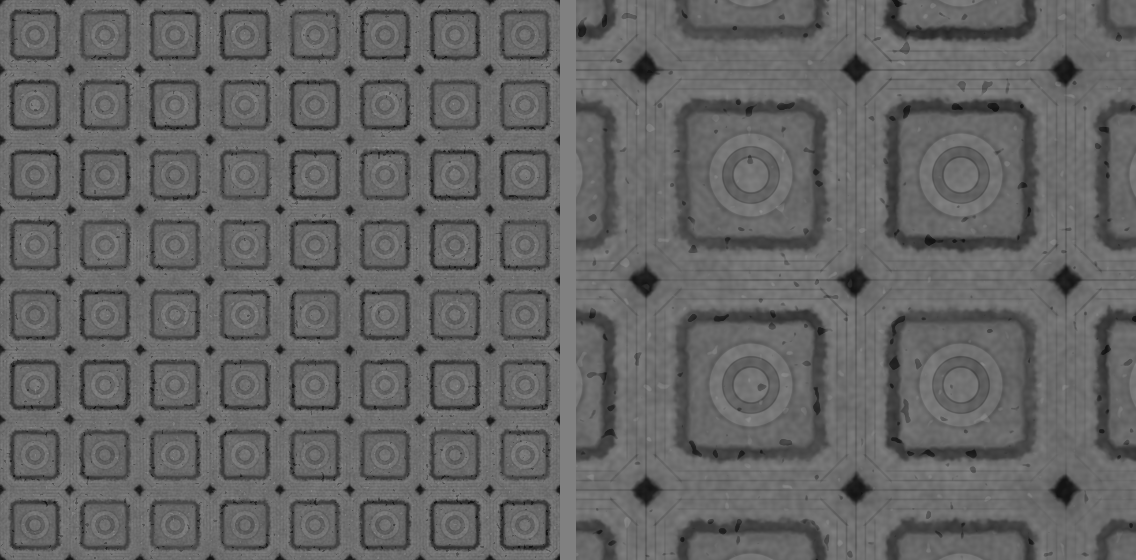
Left, the full canvas; right, a detail of the centre.
Give the GLSL for this pattern, as a Shadertoy shader.

```glsl
const float REPEATS = 8.0;

float hash(vec2 p) {
    vec3 q = fract(p.xyx * vec3(0.1031, 0.1030, 0.0973));
    q += dot(q, q.yzx + 33.33);
    return fract((q.x + q.y) * q.z);
}

float cornerSlope(vec2 cell, vec2 corner, vec2 f, float period, float seed) {
    float angle = 6.28318 * hash(mod(cell + corner, period) + seed);
    return dot(vec2(cos(angle), sin(angle)), f - corner);
}

// Gradient noise that wraps after a whole number of lattice cells
float wrapNoise(vec2 uv, float period, float seed) {
    vec2 p = uv * period;
    vec2 cell = floor(p), f = fract(p);
    vec2 w = f * f * f * (f * (f * 6.0 - 15.0) + 10.0);
    float low = mix(cornerSlope(cell, vec2(0, 0), f, period, seed),
                    cornerSlope(cell, vec2(1, 0), f, period, seed), w.x);
    float high = mix(cornerSlope(cell, vec2(0, 1), f, period, seed),
                     cornerSlope(cell, vec2(1, 1), f, period, seed), w.x);
    return mix(low, high, w.y);
}

float wrapFbm(vec2 uv, float period, float seed) {
    float sum = 0.0, gain = 1.0;
    for (int i = 0; i < 4; i++) {
        sum += gain * wrapNoise(uv, period, seed + float(i) * 17.0);
        period *= 2.0;
        gain *= 0.6;
    }
    return sum;
}

float fill(float d, float soft) {
    return 1.0 - smoothstep(-soft, soft, d);
}

float stroke(float d, float halfWidth, float soft) {
    return fill(abs(d) - halfWidth, soft);
}

float chamferBox(vec2 a, float halfSize, float cut) {
    return max(max(a.x, a.y) - halfSize, (a.x + a.y - 2.0 * halfSize + cut) * 0.7071);
}

// Concentric raised boss in the middle of each panel
float addBoss(float tone, float r, float soft) {
    tone -= 0.055 * stroke(r - 0.205, 0.008, soft + 0.012);
    tone = mix(tone, 0.455, fill(r - 0.197, soft));
    tone = mix(tone, 0.375, fill(r - 0.137, soft));
    tone -= 0.05 * stroke(r - 0.135, 0.004, soft);
    tone = mix(tone, 0.445, fill(r - 0.083, soft));
    return tone - 0.06 * stroke(r - 0.086, 0.005, soft);
}

// Rails and cut corner plates between the panels
float addSeams(float tone, vec2 edge, float wear, float soft) {
    float nearEdge = min(edge.x, edge.y), along = max(edge.x, edge.y);
    float diagonal = (edge.x + edge.y - 0.21) * 0.7071;
    float rail = smoothstep(0.13, 0.16, along);
    float lines = 0.65 * stroke(nearEdge, 0.005, soft);
    lines += 0.55 * rail * stroke(nearEdge - 0.045, 0.004, soft);
    lines += 0.35 * rail * stroke(nearEdge - 0.09, 0.004, soft);
    lines += 0.6 * stroke(diagonal, 0.005, soft) * fill(along - 0.17, soft);
    return tone - 0.12 * lines * clamp(0.75 + wear, 0.2, 1.3);
}

void mainImage(out vec4 fragColor, in vec2 fragCoord) {
    vec2 uv = fragCoord / iResolution.xy;
    vec2 grid = uv * REPEATS;
    vec2 id = floor(grid);
    vec2 a = abs(fract(grid) - 0.5);
    vec2 edge = 0.5 - a;
    float soft = 0.75 * REPEATS / iResolution.y;

    float stains = wrapFbm(uv, 12.0, 3.0);
    float mottled = wrapFbm(uv, 56.0, 91.0);
    float grain = wrapNoise(uv, 230.0, 151.0);
    float pits = wrapNoise(uv, 150.0, 211.0) + 0.35 * mottled;

    // Base metal, slightly darker inside the frame
    float frame = chamferBox(a, 0.325, 0.055);
    float tone = mix(0.442, 0.412, fill(frame, 0.02));
    tone = addSeams(tone, edge, stains, soft);
    tone = addBoss(tone, length(a), soft);
    tone += 0.025 * stroke(frame - 0.065, 0.01, soft + 0.01);

    // Grimy recessed frame with ragged edges
    float grime = clamp(0.85 + 0.3 * (hash(id + 5.0) - 0.5) + 0.45 * stains, 0.5, 1.2);
    float ragged = frame + 0.018 * mottled + 0.012 * grain;
    tone -= 0.185 * grime * stroke(ragged, 0.029, soft + 0.012);
    tone -= 0.035 * grime * stroke(frame, 0.05, 0.035);

    // Dark diamond holes where four plates meet
    float diamond = (edge.x + edge.y) * 0.7071 - 0.052 + 0.018 * mottled;
    tone = mix(tone, 0.14, 0.9 * fill(diamond, soft + 0.014));
    tone -= 0.06 * fill(length(edge) - 0.09, 0.06);

    // Pitting gathers round the frame, pale flecks are rare
    float nearFrame = exp(-abs(frame) * 16.0);
    float pitLevel = 0.54 - 0.26 * nearFrame - 0.18 * stains;
    tone -= 0.13 * smoothstep(pitLevel, pitLevel + 0.12, pits);
    tone += 0.08 * smoothstep(0.46, 0.62, -pits) * (1.0 - nearFrame);

    tone += 0.035 * stains + 0.03 * mottled + 0.05 * grain;
    fragColor = vec4(vec3(clamp(tone, 0.08, 0.6)), 1.0);
}
```
